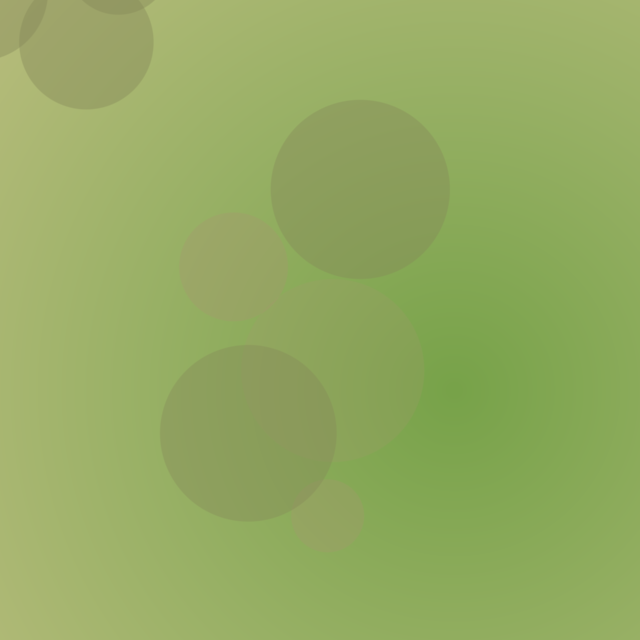
Write a three.js fragment shader that draws this background.

```glsl
varying vec2 vUv;

const vec3 LEAF = vec3(0.465, 0.635, 0.285);
const vec3 GRASS = vec3(0.595, 0.69, 0.395);
const vec3 STRAW = vec3(0.725, 0.74, 0.49);
const vec3 SHADE = vec3(0.52, 0.53, 0.345);
const vec3 ROSE = vec3(0.65, 0.59, 0.43);

// Radial blend through three colours
vec3 radialGradient(vec2 p, vec2 center, float reach) {
  float t = clamp(length(p - center) / reach, 0.0, 1.0);
  vec3 inner = mix(LEAF, GRASS, min(t * 2.0, 1.0));
  return mix(inner, STRAW, max(t * 2.0 - 1.0, 0.0));
}

// Soft-edged disc coverage
float disc(vec2 p, vec2 center, float radius) {
  float edge = 0.0015;
  return 1.0 - smoothstep(-edge, edge, length(p - center) - radius);
}

// Lay a translucent disc over a colour
vec3 addDisc(vec3 base, vec2 p, vec2 center, float radius, vec3 tint, float opacity) {
  return mix(base, tint, opacity * disc(p, center, radius));
}

void main() {
  vec2 p = vUv;
  vec3 color = radialGradient(p, vec2(0.71, 0.39), 0.96);

  // Pale discs
  color = addDisc(color, p, vec2(0.365, 0.583), 0.085, ROSE, 0.35);
  color = addDisc(color, p, vec2(0.520, 0.421), 0.143, ROSE, 0.22);
  color = addDisc(color, p, vec2(0.512, 0.194), 0.057, ROSE, 0.32);

  // Dark discs
  color = addDisc(color, p, vec2(0.563, 0.704), 0.140, SHADE, 0.40);
  color = addDisc(color, p, vec2(0.388, 0.323), 0.138, SHADE, 0.38);

  // Corner cluster
  color = addDisc(color, p, vec2(0.135, 0.934), 0.105, SHADE, 0.42);
  color = addDisc(color, p, vec2(0.185, 1.059), 0.082, SHADE, 0.42);
  color = addDisc(color, p, vec2(-0.033, 1.013), 0.108, SHADE, 0.42);

  gl_FragColor = vec4(color, 1.0);
}
```
